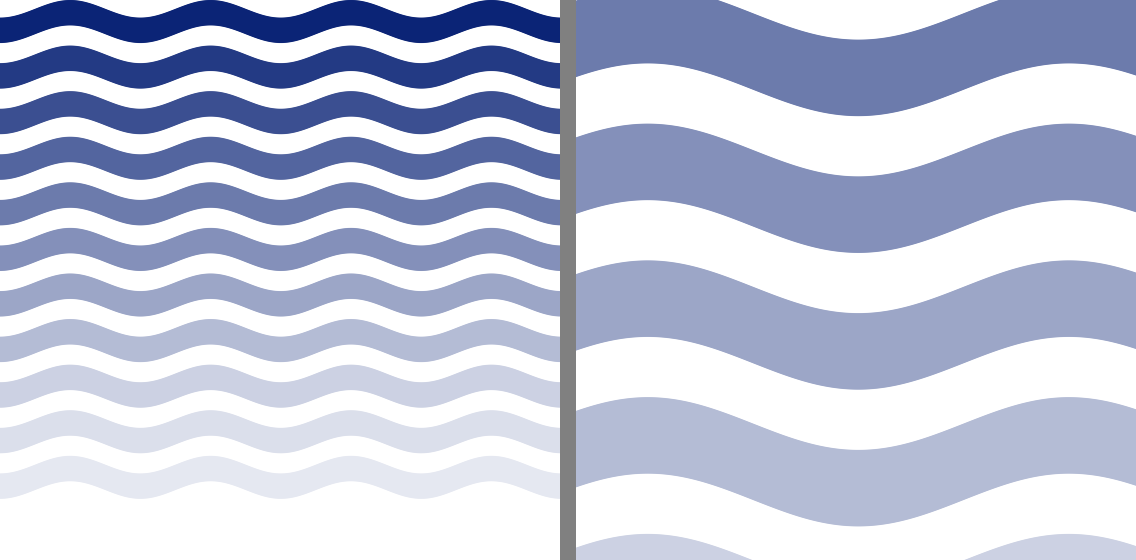
Left: the whole. Right: its middle third, enlarged.
Give the GLSL for this pattern, as a Shadertoy shader.

```glsl
// Vertical offset of the wave, troughs at the left edge
float waveOffset(float x) {
    return 0.0157 * cos(6.28319 * x / 0.2507);
}

// Opacity falls steadily, then eases off for the palest bands
float bandOpacity(float index) {
    return max(1.0 - 0.099 * index, 0.52 - 0.0415 * index);
}

void mainImage(out vec4 fragColor, in vec2 fragCoord) {
    vec2 uv = fragCoord / iResolution.xy;
    float pixel = 1.0 / iResolution.y;

    // Depth below the top edge, straightened along the wave
    float depth = 1.0 - uv.y - 0.0384 - waveOffset(uv.x);

    // Nearest of the eleven bands
    float spacing = 0.0814;
    float index = clamp(floor(depth / spacing + 0.5), 0.0, 10.0);
    float edge = abs(depth - index * spacing) - 0.0228;
    float coverage = 1.0 - smoothstep(-0.6 * pixel, 0.6 * pixel, edge);

    // Navy fading into white
    vec3 navy = vec3(0.043, 0.141, 0.463);
    vec3 color = mix(vec3(1.0), navy, coverage * bandOpacity(index));
    fragColor = vec4(color, 1.0);
}
```
